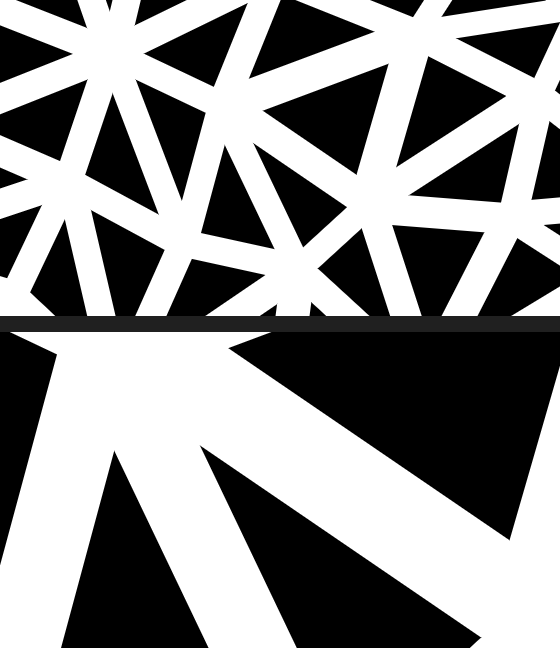
Top, the full canvas; bottom, a detail of the centre.
Give the GLSL for this background, as a WebGL 2 fragment shader.

```glsl
#version 300 es
precision highp float;
// Black irregular triangles scattered on white, separated by wide channels.
uniform vec2 u_resolution;
out vec4 fragColor;

float hash(vec2 p) {
    return fract(sin(dot(p, vec2(127.1, 311.7))) * 43758.5453);
}

// Lattice corner pushed off its regular place.
vec2 corner(vec2 id) {
    vec2 jitter = vec2(hash(id + 3.7), hash(id + 41.3)) - 0.5;
    return id + 0.47 * jitter;
}

// Signed distance to the line from a to b, negative on its left.
float edge(vec2 p, vec2 a, vec2 b) {
    vec2 dir = normalize(b - a);
    return dot(p - a, vec2(dir.y, -dir.x));
}

// Sharp counter-clockwise triangle, shrunk towards its incentre.
float shrunkTriangle(vec2 p, vec2 a, vec2 b, vec2 c) {
    float outer = max(edge(p, a, b), max(edge(p, b, c), edge(p, c, a)));
    vec2 ab = b - a, ac = c - a;
    float doubleArea = ab.x * ac.y - ab.y * ac.x;
    float inradius = doubleArea / (length(ab) + length(ac) + length(c - b));
    return outer + 0.36 * inradius;
}

void main() {
    // Tilted lattice, measured in canvas heights.
    float cellSize = 0.43;
    float tilt = 0.42;
    vec2 p = gl_FragCoord.xy / u_resolution.y / cellSize;
    p = mat2(cos(tilt), sin(tilt), -sin(tilt), cos(tilt)) * p;

    // Each cell is split along a random diagonal into two triangles.
    float dist = 1e3;
    for (int y = -1; y <= 1; y++) {
        for (int x = -1; x <= 1; x++) {
            vec2 id = floor(p) + vec2(x, y);
            vec2 a = corner(id);
            vec2 b = corner(id + vec2(1, 0));
            vec2 c = corner(id + vec2(1, 1));
            vec2 d = corner(id + vec2(0, 1));
            bool rising = hash(id + 17.9) < 0.5;
            dist = min(dist, shrunkTriangle(p, a, b, rising ? c : d));
            dist = min(dist, shrunkTriangle(p, rising ? a : b, c, d));
        }
    }

    // One-pixel edge smoothing.
    float ink = clamp(0.5 - dist * cellSize * u_resolution.y, 0.0, 1.0);
    fragColor = vec4(vec3(1.0 - ink), 1.0);
}
```
